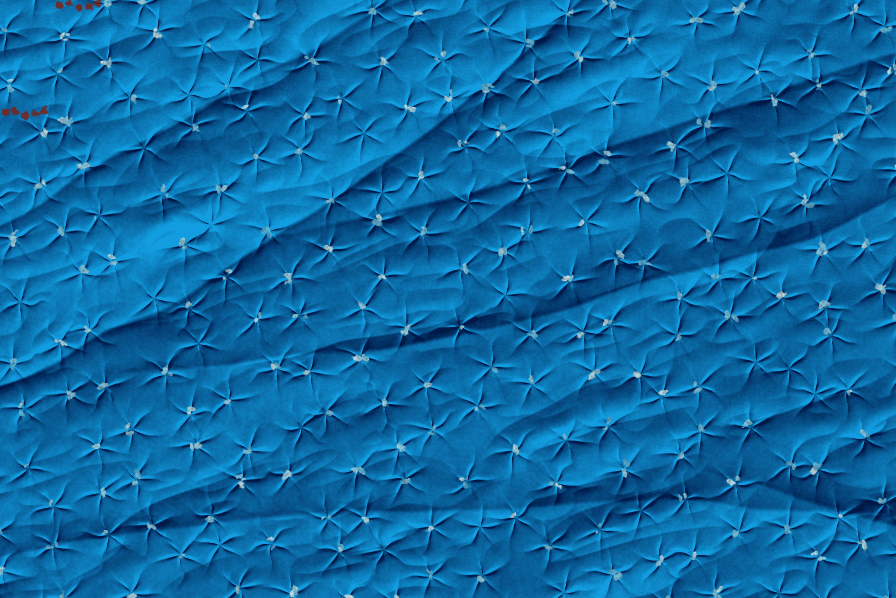
Reproduce this texture procedurally as a Shadertoy shader.

```glsl
const vec3 DEEP_BLUE = vec3(0.01, 0.19, 0.39);
const vec3 BRIGHT_BLUE = vec3(0.06, 0.56, 0.81);
const vec3 PALE_THREAD = vec3(0.35, 0.69, 0.83);
const vec3 WHITE_THREAD = vec3(0.82, 0.91, 0.92);
const vec3 RED_THREAD = vec3(0.48, 0.13, 0.09);
const float KNOT_SPACING = 0.084;

float hash(vec2 p) {
    return fract(sin(dot(p, vec2(127.1, 311.7))) * 43758.5);
}

vec2 hash2(vec2 p) {
    return vec2(hash(p), hash(p + 37.3));
}

float noise(vec2 p) {
    vec2 i = floor(p), f = fract(p);
    f = f * f * (3.0 - 2.0 * f);
    return mix(mix(hash(i), hash(i + vec2(1, 0)), f.x),
               mix(hash(i + vec2(0, 1)), hash(i + vec2(1, 1)), f.x), f.y);
}

vec2 rotate(vec2 p, float a) {
    float c = cos(a), s = sin(a);
    return vec2(c * p.x + s * p.y, c * p.y - s * p.x);
}

float ridge(vec2 p) {
    return 1.0 - abs(2.0 * noise(p) - 1.0);
}

// Jittered knot position, in cells
vec2 knotCenter(vec2 cell) {
    return cell + 0.5 + 0.6 * (hash2(cell) - 0.5);
}

// Tents of cloth pulled up at each knot, with radiating creases
float puckers(vec2 g) {
    float h = 0.0;
    for (int j = -1; j <= 1; j++)
    for (int i = -1; i <= 1; i++) {
        vec2 cell = floor(g) + vec2(i, j);
        vec2 d = g - knotCenter(cell);
        float r = length(d);
        float phase = 6.28 * hash(cell + 5.1) + 1.2 * noise(g * 3.0);
        float crease = 1.0 - abs(sin(2.5 * atan(d.y, d.x + 1e-5) + phase));
        float reach = smoothstep(0.8, 0.0, r);
        h += reach * (0.5 * exp(-5.0 * r) + 0.65 * crease * crease * smoothstep(0.0, 0.15, r));
    }
    return h;
}

// Height of the crinkled cloth
float clothHeight(vec2 p, float tilt) {
    vec2 q = rotate(p, tilt);
    q += 0.035 * vec2(noise(p * 9.0), noise(p * 9.0 + 19.0));
    float h = 0.030 * noise(q * vec2(3.0, 9.0));
    h += 0.013 * ridge(q * vec2(6.0, 15.0) + 4.0);
    h += 0.005 * ridge(q * vec2(17.0, 30.0) + 9.0);
    return h + 0.013 * puckers(rotate(p, tilt) / KNOT_SPACING);
}

// Overlapping fold along y = c.x + c.y x + c.z x^2; side +1 lights the upper part
float fold(vec2 p, vec3 c, float side, float width) {
    float wobble = 0.03 * (noise(p * 7.0 + c.xy * 50.0) - 0.5);
    float t = side * (p.y - c.x - p.x * (c.y + p.x * c.z) - wobble);
    float lit = smoothstep(-0.005, 0.005, t);
    return mix(-exp(-abs(t) / width), 0.35 * exp(-abs(t) / (2.0 * width)), lit);
}

float folds(vec2 p) {
    float s = 0.75 * fold(p, vec3(0.355, 0.40, 0.28), 1.0, 0.026);
    s += 0.65 * fold(p, vec3(0.62, 0.56, 0.0), 1.0, 0.028);
    s += 0.55 * smoothstep(0.1, 0.4, p.x) * fold(p, vec3(0.39, -0.05, 0.157), -1.0, 0.03);
    s += 0.60 * smoothstep(0.4, 0.65, p.x) * fold(p, vec3(0.45, 0.30, 0.0), 1.0, 0.03);
    s += 0.45 * smoothstep(1.1, 1.35, p.x) * fold(p, vec3(0.49, -0.24, 0.0), -1.0, 0.035);
    return s + 0.4 * fold(p, vec3(0.08, 0.12, -0.05), -1.0, 0.022);
}

// Thread tufts at the knots: x = coverage, y = whiteness
vec2 tufts(vec2 p, float tilt, float px) {
    vec2 g = rotate(p, tilt) / KNOT_SPACING;
    vec2 result = vec2(0.0);
    for (int j = -1; j <= 1; j++)
    for (int i = -1; i <= 1; i++) {
        vec2 cell = floor(g) + vec2(i, j);
        float present = step(0.1, hash(cell + 8.7));
        for (int k = 0; k < 3; k++) {
            vec2 seed = cell + 13.7 * float(k + 1);
            vec2 d = (g - knotCenter(cell) - 0.19 * (hash2(seed) - 0.5)) * KNOT_SPACING;
            d = rotate(d, 6.28 * hash(seed + 2.9)) * vec2(0.75, 1.3);
            float radius = mix(0.0028, 0.0062, hash(seed + 4.3));
            float edge = length(d) + 0.004 * (noise(p * 260.0) - 0.5) - radius;
            float keep = present * step(0.4 * float(k), hash(seed + 6.1) + 0.1);
            float cover = keep * (1.0 - smoothstep(-px, px, edge));
            result = mix(result, vec2(1.0, hash(seed + 7.7)), cover);
        }
    }
    return result;
}

// Short row of coloured stitches
float stitches(vec2 p, vec2 start, float px) {
    float cover = 0.0;
    for (int i = 0; i < 5; i++) {
        vec2 c = start + vec2(0.016 * float(i), 0.005 * sin(2.0 * float(i)));
        float d = length(p - c) + 0.006 * (noise(p * 180.0) - 0.5) - 0.006;
        cover = max(cover, 1.0 - smoothstep(-px, px, d));
    }
    return cover;
}

void mainImage(out vec4 fragColor, in vec2 fragCoord) {
    vec2 p = fragCoord / iResolution.y;
    float px = 1.0 / iResolution.y;
    float tilt = 0.32;

    // Light falls from the upper left
    vec2 toLight = 0.003 * normalize(vec2(-0.45, 0.9));
    float slope = (clothHeight(p, tilt) - clothHeight(p + toLight, tilt)) / 0.003;
    float shade = 0.61 + 0.75 * slope + folds(p);
    shade += 0.10 * (p.y - 0.5) - 0.08 * (p.x - 0.75);
    shade += 0.14 * (noise(p * 330.0) - 0.5) + 0.08 * (noise(p * 150.0) - 0.5);
    vec3 color = mix(DEEP_BLUE, BRIGHT_BLUE, clamp(shade, -0.25, 1.15));

    // Threads
    float red = max(stitches(p, vec2(0.01, 0.81), px), stitches(p, vec2(0.1, 0.99), px));
    color = mix(color, RED_THREAD, 0.85 * red);
    vec2 tuft = tufts(p, tilt, px);
    vec3 thread = mix(PALE_THREAD, WHITE_THREAD, tuft.y) * (0.75 + 0.3 * noise(p * 300.0));
    fragColor = vec4(mix(color, thread, 0.9 * tuft.x), 1.0);
}
```
